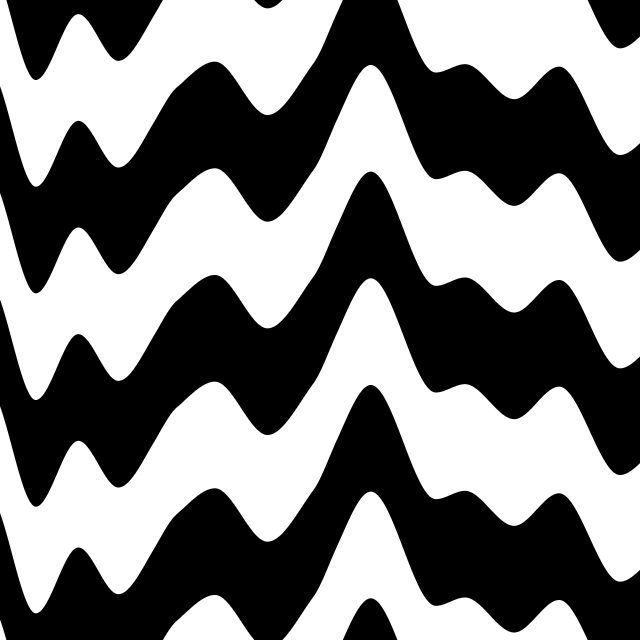
A WebGL 1 fragment shader for this pattern:

```glsl
precision highp float;
// Stacked black and white wavy bands that all follow one irregular ridge line.

#define GRID 768.0          // design units across the canvas
#define PERIODS 3.0         // black and white pairs down the canvas
#define START_HEIGHT 46.0   // ridge height left of the first slope
#define INK vec3(0.0)
#define PAPER vec3(1.0)

uniform vec2 u_resolution;

// Eased climb of the given rise between two horizontal positions.
float slope(float x, float from, float to, float rise) {
    return rise * smoothstep(from, to, x);
}

// Ridge line: a chain of eased slopes; overlapping ones form shoulders.
float ridge(float x) {
    float h = START_HEIGHT;
    // left zigzag
    h += slope(x, -14.0, 43.0, -142.0);
    h += slope(x, 43.0, 94.0, 79.0);
    h += slope(x, 94.0, 142.0, -56.0);
    // shouldered hill
    h += slope(x, 142.0, 212.0, 82.0);
    h += slope(x, 185.0, 258.0, 45.0);
    h += slope(x, 258.0, 321.0, -64.0);
    // main peak
    h += slope(x, 321.0, 404.0, 84.0);
    h += slope(x, 376.0, 445.0, 104.0);
    h += slope(x, 445.0, 523.0, -137.0);
    // right ripples
    h += slope(x, 523.0, 558.0, 10.0);
    h += slope(x, 558.0, 617.0, -42.0);
    h += slope(x, 617.0, 671.0, 39.0);
    h += slope(x, 671.0, 744.0, -106.0);
    h += slope(x, 744.0, 800.0, 36.0);
    return h;
}

void main() {
    vec2 p = gl_FragCoord.xy / u_resolution * GRID;
    float pixel = GRID / u_resolution.y;
    float period = GRID / PERIODS;

    // Vertical offset from the centre of the nearest white band.
    float offset = fract((p.y - ridge(p.x)) / period + 0.75) - 0.5;

    // Divide by the gradient length to get distance across the edge.
    float gradient = (ridge(p.x + 0.5) - ridge(p.x - 0.5));
    float edge = (0.25 - abs(offset)) * period / sqrt(1.0 + gradient * gradient);

    float white = clamp(edge / pixel + 0.5, 0.0, 1.0);
    gl_FragColor = vec4(mix(INK, PAPER, white), 1.0);
}
```
